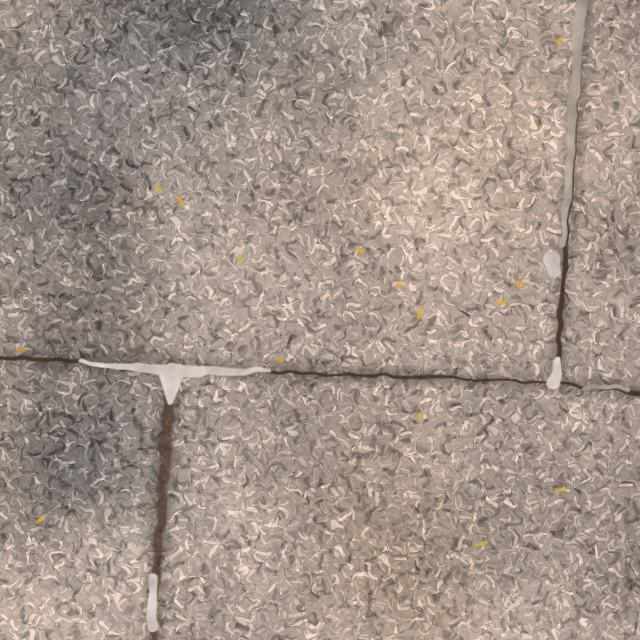
Reproduce this texture procedurally as a three.js fragment shader.

```glsl
// Weathered stone paving slabs with worm-like grain, dark joints and pale mortar.
varying vec2 vUv;

const vec3 STONE_TINT = vec3(1.0, 0.905, 0.842);
const vec3 COOL_TINT = vec3(0.97, 0.925, 0.90);
const vec3 WARM_TINT = vec3(1.03, 0.90, 0.79);
const vec3 CRACK = vec3(0.25, 0.19, 0.16);
const vec3 OLD_MORTAR = vec3(0.70, 0.65, 0.60);
const vec3 PALE_MORTAR = vec3(0.85, 0.80, 0.78);
const vec3 PETAL = vec3(0.87, 0.67, 0.24);

float hash(vec2 p) {
  p = fract(p * vec2(0.1031, 0.1137));
  p += dot(p, p.yx + 33.33);
  return fract((p.x + p.y) * p.x * 91.7);
}

vec2 hash2(vec2 p) {
  return vec2(hash(p + 17.3), hash(p + 71.9));
}

float valueNoise(vec2 p) {
  vec2 i = floor(p), f = fract(p);
  f = f * f * (3.0 - 2.0 * f);
  float low = mix(hash(i), hash(i + vec2(1.0, 0.0)), f.x);
  float high = mix(hash(i + vec2(0.0, 1.0)), hash(i + 1.0), f.x);
  return mix(low, high, f.y);
}

float clouds(vec2 p) {
  float sum = 0.0, gain = 0.5;
  for (int i = 0; i < 4; i++) {
    sum += gain * valueNoise(p);
    p = mat2(1.6, 1.2, -1.2, 1.6) * p + 5.7;
    gain *= 0.5;
  }
  return sum / 0.9375;
}

vec2 rotate(vec2 p, float angle) {
  float c = cos(angle), s = sin(angle);
  return vec2(c * p.x + s * p.y, c * p.y - s * p.x);
}

// Cellular layer of short bent strokes, each with its own tone and shadow rim.
float flecks(vec2 p, float seed) {
  float tone = 0.46;
  vec2 cell = floor(p);
  for (int y = -1; y <= 1; y++) {
    for (int x = -1; x <= 1; x++) {
      vec2 id = cell + vec2(float(x), float(y));
      vec2 rnd = hash2(id + seed);
      vec2 q = rotate(p - id - hash2(id + seed + 31.0), -0.65 + 2.9 * (rnd.x - 0.5));
      q.y += (rnd.y - 0.5) * 2.2 * q.x * q.x;
      float halfLength = 0.25 + 0.35 * hash(id + seed + 9.0);
      float d = length(vec2(max(abs(q.x) - halfLength, 0.0), q.y));
      tone *= 1.0 - 0.22 * (1.0 - smoothstep(0.2, 0.38, d));
      tone = mix(tone, hash(id + seed + 53.0), 1.0 - smoothstep(0.10, 0.27, d));
    }
  }
  return tone;
}

float blotch(vec2 p, vec2 centre, vec2 radius) {
  vec2 q = (p - centre) / radius;
  return exp(-dot(q, q));
}

// Signed distance to a segment whose radius runs from ra to rb.
float taper(vec2 p, vec2 a, vec2 b, float ra, float rb) {
  vec2 ab = b - a;
  float h = clamp(dot(p - a, ab) / dot(ab, ab), 0.0, 1.0);
  return length(p - a - ab * h) - mix(ra, rb, h);
}

float fill(float d, float soft) {
  return 1.0 - smoothstep(-soft, soft, d);
}

float petals(vec2 p) {
  float d = 1.0;
  for (int i = 0; i < 16; i++) {
    vec2 id = vec2(float(i) * 3.7, 8.3);
    vec2 q = rotate(p - hash2(id), 6.28 * hash(id + 4.0));
    float size = mix(0.003, 0.007, hash(id + 6.0));
    d = min(d, taper(q, vec2(-size, 0.0), vec2(size, 0.0), 0.002, 0.0035));
  }
  return fill(d, 0.0018);
}

void main() {
  vec2 p = vUv;
  vec2 drift = vec2(clouds(p * 9.0), clouds(p * 9.0 + 40.0)) - 0.5;
  vec2 stain = p + 0.16 * drift;
  vec2 rough = p + 0.007 * (vec2(valueNoise(p * 55.0), valueNoise(p * 55.0 + 20.0)) - 0.5);

  // Broad weathering: dark damp areas and worn light ones.
  float dark = blotch(stain, vec2(0.33, 0.98), vec2(0.24, 0.18))
    + 0.8 * blotch(stain, vec2(0.10, 0.72), vec2(0.20, 0.26))
    + 0.9 * blotch(stain, vec2(0.14, 0.29), vec2(0.14, 0.13));
  float worn = blotch(stain, vec2(0.34, 0.55), vec2(0.15, 0.13))
    + blotch(stain, vec2(0.73, 0.78), vec2(0.20, 0.20))
    + blotch(stain, vec2(0.05, 0.05), vec2(0.18, 0.12));
  float warmth = blotch(stain, vec2(0.62, 0.13), vec2(0.13, 0.16))
    + 0.6 * blotch(stain, vec2(0.75, 0.78), vec2(0.25, 0.25));

  // Fine grain.
  vec2 grainPoint = p + 0.010 * (vec2(valueNoise(p * 75.0), valueNoise(p * 75.0 + 9.0)) - 0.5);
  float grain = 0.58 * flecks(grainPoint * 66.0, 3.0) + 0.42 * flecks(grainPoint * 108.0, 90.0);
  float tone = 0.68 + 0.72 * (grain - 0.45) + 0.26 * (clouds(p * 6.0 + 12.0) - 0.5)
    + 0.07 * (valueNoise(p * 230.0) - 0.5) - 0.19 * dark + 0.07 * worn;
  vec3 tint = mix(STONE_TINT, COOL_TINT, clamp(dark, 0.0, 1.0));
  tint = mix(tint, WARM_TINT, 0.6 * clamp(warmth, 0.0, 1.0));
  vec3 color = clamp(tone, 0.27, 0.96) * tint;
  color = mix(color, PETAL, 0.85 * petals(p));

  // Joints between the slabs, with a soft grimy border.
  vec2 crossing = vec2(0.868, 0.402), fork = vec2(0.267, 0.425);
  float joint = taper(rough, vec2(0.0, 0.441), fork, 0.003, 0.003);
  joint = min(joint, taper(rough, fork, crossing, 0.0025, 0.002));
  joint = min(joint, taper(rough, crossing, vec2(1.0, 0.386), 0.002, 0.004));
  joint = min(joint, taper(rough, crossing, vec2(0.914, 1.0), 0.004, 0.003));
  float lowerJoint = taper(rough, fork, vec2(0.238, 0.0), 0.010, 0.005);
  color *= 1.0 - 0.22 * (1.0 - smoothstep(0.0, 0.02, min(joint, lowerJoint)));
  color = mix(color, CRACK, 0.88 * fill(joint, 0.0018));
  color = mix(color, CRACK * (1.0 + 0.9 * grain), 0.85 * fill(lowerJoint, 0.003));

  // Mortar left in the joints.
  float old = taper(rough, vec2(0.880, 0.62), vec2(0.909, 1.0), 0.005, 0.009);
  old = min(old, taper(rough, vec2(0.912, 0.396), vec2(0.982, 0.392), 0.004, 0.003));
  float pale = taper(rough, vec2(0.125, 0.434), vec2(0.26, 0.421), 0.003, 0.009);
  pale = min(pale, taper(rough, vec2(0.26, 0.419), vec2(0.42, 0.421), 0.011, 0.003));
  pale = min(pale, taper(rough, vec2(0.268, 0.412), vec2(0.267, 0.372), 0.019, 0.006));
  pale = min(pale, taper(rough, vec2(0.862, 0.594), vec2(0.866, 0.576), 0.013, 0.010));
  pale = min(pale, taper(rough, vec2(0.869, 0.437), vec2(0.867, 0.402), 0.004, 0.011));
  pale = min(pale, taper(rough, vec2(0.241, 0.10), vec2(0.239, 0.022), 0.006, 0.008));
  float plaster = 0.86 + 0.30 * clouds(p * 45.0);
  color = mix(color, OLD_MORTAR * plaster, 0.9 * fill(old, 0.002));
  color = mix(color, PALE_MORTAR * plaster, 0.95 * fill(pale, 0.002));

  gl_FragColor = vec4(color, 1.0);
}
```
